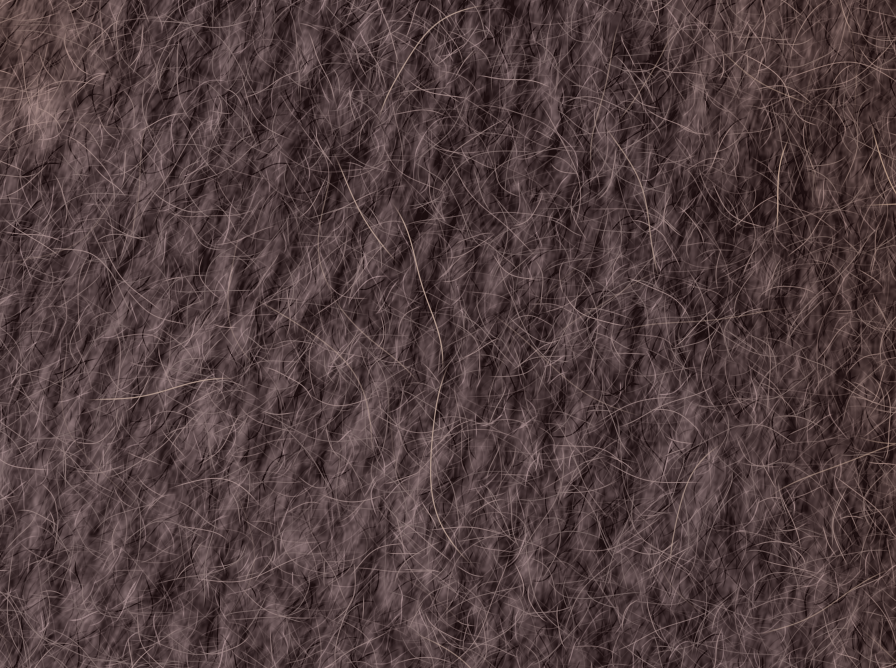
Give the GLSL for this texture, as a WebGL 2 fragment shader.

```glsl
#version 300 es
precision highp float;
// Fuzzy brown knitted wool: slanted ribs of twisted yarn under a haze of fine curled hairs.

uniform vec2 u_resolution;
out vec4 fragColor;

const vec3 SHADOW_COLOR = vec3(0.105, 0.055, 0.060);
const vec3 WOOL_COLOR = vec3(0.550, 0.460, 0.465);
const vec3 HAIR_COLOR = vec3(0.620, 0.530, 0.520);
const vec3 GUARD_COLOR = vec3(0.730, 0.630, 0.580);
const vec3 WARM_TINT = vec3(1.03, 1.00, 0.95);
const float PI = 3.14159265;
const float RIBS = 13.0;          // ribs per canvas height
const float STITCHES = 6.0;       // twists along a rib
const float LEAN_LEFT = 0.58;     // sideways run of the ribs per unit of height
const float LEAN_RIGHT = 0.18;
const float TONE_LEVEL = -0.44;
const float RIB_DEPTH = 0.48;
const float CLUMP_DEPTH = 0.40;
const float STREAK_DEPTH = 0.58;
const float GRAIN_DEPTH = 0.24;
const float FIBRE_CONTRAST = 1.25;
const float HAIR_WIDTH = 0.0008;  // half width
const int BODY_LAYERS = 11;
const int FUZZ_LAYERS = 16;
const int GUARD_LAYERS = 2;

vec4 hash4(vec3 s) {
    vec4 q = fract(s.xyzx * vec4(0.1031, 0.1030, 0.0973, 0.1099));
    q += dot(q, q.wzxy + 33.33);
    return fract((q.xxyz + q.yzzw) * q.zywx);
}

float noise(vec2 p) {
    vec2 i = floor(p), f = fract(p);
    f = f * f * (3.0 - 2.0 * f);
    float a = hash4(vec3(i, 7.0)).x;
    float b = hash4(vec3(i + vec2(1, 0), 7.0)).x;
    float c = hash4(vec3(i + vec2(0, 1), 7.0)).x;
    float d = hash4(vec3(i + vec2(1, 1), 7.0)).x;
    return mix(mix(a, b, f.x), mix(c, d, f.x), f.y);
}

float ribLean(float x) {
    return mix(LEAN_LEFT, LEAN_RIGHT, clamp(x / 1.34, 0.0, 1.0));
}

// One curved hair per grid cell; returns coverage and a random shade.
vec2 hairLayer(vec2 p, float cell, float seed, float spread, float width, float density) {
    float pixel = 0.65 / u_resolution.y;
    vec2 shift = seed * vec2(0.37, 0.61) + 20.0;
    vec2 g = p / cell + shift;
    vec2 best = vec2(0.0);
    for (int j = -1; j <= 1; j++)
    for (int i = -1; i <= 1; i++) {
        vec2 id = floor(g) + vec2(i, j);
        vec4 place = hash4(vec3(id, seed));
        vec4 form = hash4(vec3(id, seed + 51.7));
        if (form.w > density) continue;
        vec2 root = id + place.xy;
        float heading = atan(1.0, ribLean((root.x - shift.x) * cell));
        float angle = heading + (place.z - 0.5) * spread;
        vec2 along = vec2(cos(angle), sin(angle));
        vec2 q = g - root;
        q = vec2(dot(q, along), dot(q, vec2(-along.y, along.x)));
        float reach = mix(0.4, 0.85, place.w);
        float bend = (form.x - 0.5) * 1.2;
        float phase = q.x * 5.0 + form.y * 6.3;
        float curve = bend * q.x * q.x + 0.03 * sin(phase);
        float slope = 2.0 * bend * q.x + 0.15 * cos(phase);
        float dist = abs(q.y - curve) * cell / sqrt(1.0 + slope * slope);
        float cover = 1.0 - smoothstep(width - pixel, width + pixel, dist);
        cover *= smoothstep(0.0, 0.25, reach - abs(q.x));
        cover *= 0.15 + 0.8 * form.z * form.z;
        if (cover > best.x) best = vec2(cover, form.y);
    }
    return best;
}

// Brightness of the yarn below the loose hairs.
float yarnTone(vec2 p) {
    float u = p.x - p.y * ribLean(p.x);
    float v = p.y + 0.3 * p.x;
    float wander = noise(p * 5.0 + 3.0);
    float r = u * RIBS + 0.9 * wander + 0.4 * noise(p * 19.0) + 20.0;
    float f = fract(r);
    float twist = sin(2.0 * PI * (v * STITCHES + hash4(vec3(floor(r), 2.0, 5.0)).x + 0.8 * f + wander));
    float rib = (1.0 - pow(2.0 * f - 1.0, 2.0)) * (0.66 + 0.34 * twist);
    rib = mix(rib, 0.4, 0.2 + 0.35 * smoothstep(0.7, 1.34, p.x));
    float clump = 0.5 * noise(vec2(u * 26.0, v * 6.0) + 40.0) + 0.5 * noise(vec2(u * 58.0, v * 15.0) + 80.0);
    float sway = 3.0 * noise(p * 16.0 + 9.0) + noise(p * 45.0);
    float streak = 0.45 * noise(vec2(u * 110.0 + sway, v * 28.0) + 60.0)
                 + 0.55 * noise(vec2(u * 230.0 - 2.0 * sway, v * 60.0) + 90.0);
    float grain = noise(p * 170.0 + 30.0);
    return TONE_LEVEL + RIB_DEPTH * rib + CLUMP_DEPTH * clump + STREAK_DEPTH * streak + GRAIN_DEPTH * grain;
}

void main() {
    vec2 p = gl_FragCoord.xy / u_resolution.y;

    // Yarn with short fibres lying along it
    float tone = yarnTone(p);
    for (int i = 0; i < BODY_LAYERS; i++) {
        float k = float(i);
        vec2 fibre = hairLayer(p, 0.030 + 0.003 * k, k + 1.0, 1.7, HAIR_WIDTH * 1.1, 1.0);
        tone += fibre.x * (fibre.y - 0.46) * FIBRE_CONTRAST;
    }

    // Broad light: brighter at the left, browner at the upper left and right
    float corner = 1.0 - smoothstep(0.0, 0.3, distance(p, vec2(0.0, 0.95)));
    float warmth = max(corner, smoothstep(0.95, 1.4, p.x + 0.25 * (p.y - 0.5)));
    tone += 0.14 * corner + 0.07 * (0.6 - p.x) + 0.12 * (noise(p * 3.0 + 11.0) - 0.5);
    vec3 color = mix(SHADOW_COLOR, WOOL_COLOR, clamp(tone, 0.0, 1.1));

    // Loose fuzz in every direction
    for (int i = 0; i < FUZZ_LAYERS; i++) {
        float k = float(i);
        vec2 hair = hairLayer(p, 0.045 + 0.006 * k, k + 101.0, 2.0 * PI, HAIR_WIDTH, 0.9);
        color = mix(color, HAIR_COLOR * (0.75 + 0.35 * hair.y), hair.x * 0.85);
    }

    // Sparse long guard hairs
    for (int i = 0; i < GUARD_LAYERS; i++) {
        float k = float(i);
        vec2 guard = hairLayer(p, 0.17 + 0.06 * k, k + 211.0, 2.6, HAIR_WIDTH * 1.2, 0.5);
        color = mix(color, GUARD_COLOR, guard.x);
    }

    fragColor = vec4(color * mix(vec3(1.0), WARM_TINT, warmth), 1.0);
}
```
